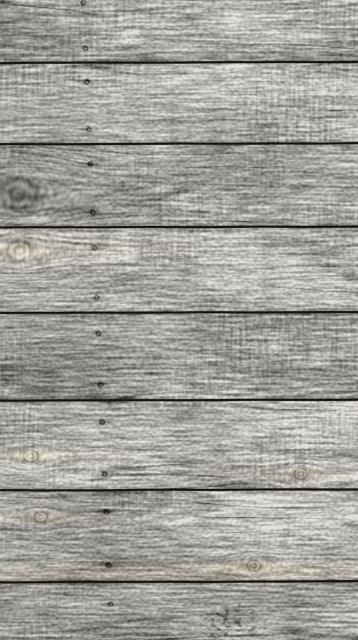
This texture is drawn by a Shadertoy shader. Its source:

```glsl
const vec3 GAP_COLOR = vec3(0.08, 0.065, 0.055);
const vec3 GREY_TINT = vec3(0.009, 0.0, -0.018);
const vec3 TAN_TINT = vec3(0.1, 0.07, 0.01);
// Gap height from the top: start + step * i + growth * i * i
const float GAP_START = 0.0977;
const float GAP_STEP = 0.1252;
const float GAP_GROWTH = 0.00167;

vec2 gradientAt(vec2 cell) {
    float angle = 6.2832 * fract(sin(dot(cell, vec2(127.1, 311.7))) * 43758.5);
    return vec2(cos(angle), sin(angle));
}

float gradientNoise(vec2 p) {
    vec2 i = floor(p), f = fract(p);
    vec2 u = f * f * f * (f * (f * 6.0 - 15.0) + 10.0);
    vec2 e = vec2(1.0, 0.0);
    float low = mix(dot(gradientAt(i), f), dot(gradientAt(i + e), f - e), u.x);
    float high = mix(dot(gradientAt(i + e.yx), f - e.yx), dot(gradientAt(i + 1.0), f - 1.0), u.x);
    return mix(low, high, u.y);
}

// Fractional plank index at a height measured from the top
float plankCoord(float y) {
    float disc = GAP_STEP * GAP_STEP + 4.0 * GAP_GROWTH * (y - GAP_START);
    return (sqrt(max(disc, 0.0)) - GAP_STEP) / (2.0 * GAP_GROWTH) + 1.0;
}

// x: grain displacement, y: tone change, z: warm stain
vec3 knot(vec2 d, float radius) {
    vec2 q = d / (radius * vec2(2.6, 1.5));
    float halo = exp(-0.5 * dot(q, q));
    float dist = length(d / vec2(1.25, 1.0)) / radius;
    float core = 1.0 - smoothstep(0.4, 1.0, dist);
    float rim = exp(-pow((dist - 0.95) * 5.0, 2.0));
    float rings = sin(dist * 13.0) * exp(-0.35 * dist * dist);
    float streak = exp(-abs(d.y) / (radius * 0.7) - abs(d.x) / (radius * 6.0));
    return vec3(-0.7 * d.y * halo, 0.06 * rings - 0.13 * core - 0.15 * rim, streak);
}

// Weathered wood tone; long thin fibres run along x
float woodTone(vec2 p) {
    float broad = gradientNoise(p * vec2(4.0, 13.0));
    float coarse = gradientNoise(p * vec2(6.0, 77.0));
    float fibre = gradientNoise(p * vec2(12.0, 187.0));
    float fine = gradientNoise(p * vec2(31.0, 247.0) + 5.3);
    float speckle = gradientNoise(p * vec2(151.0, 239.0) + 9.1);
    float figure = sin(44.0 * gradientNoise(p * vec2(1.7, 16.0) + 2.1));
    float figureMask = smoothstep(-0.05, 0.35, gradientNoise(p * vec2(3.1, 11.0) + 8.7));
    float fibres = 0.1 * coarse + 0.2 * fibre + 0.22 * fine + 0.18 * speckle;
    return 0.17 * broad + fibres + 0.06 * figure * figureMask;
}

float cracks(vec2 p) {
    float line = 1.0 - smoothstep(0.0, 0.055, abs(gradientNoise(p * vec2(2.6, 29.0))));
    return line * smoothstep(0.05, 0.35, gradientNoise(p * vec2(3.1, 13.0) + 4.4));
}

// Faint vertical blade marks, present in patches
float sawMarks(vec2 p) {
    float marks = gradientNoise(p * vec2(213.0, 23.0));
    return marks * smoothstep(-0.2, 0.35, gradientNoise(p * vec2(5.0, 9.0) + 1.7));
}

// x: dark rim and stain, y: bright head
vec2 nail(vec2 d, float px) {
    float r = length(d);
    float rim = 1.0 - smoothstep(0.0044 - px, 0.0044 + px, r);
    float head = 1.0 - smoothstep(0.0018 - px, 0.0018 + px, length(d - vec2(0.0005)));
    vec2 s = d / vec2(0.015, 0.004);
    return vec2(0.3 * rim + 0.14 * exp(-dot(s, s)), 0.28 * head);
}

// Dark flecks fading out from a centre
float wornSpots(vec2 p, vec2 center) {
    float fleck = smoothstep(0.08, 0.3, gradientNoise(p * vec2(95.0, 125.0)));
    return fleck * (1.0 - smoothstep(0.02, 0.05, length((p - center) * vec2(0.9, 1.2))));
}

void mainImage(out vec4 fragColor, in vec2 fragCoord) {
    float px = 1.0 / iResolution.y;
    float aspect = iResolution.x * px;
    vec2 p = vec2(fragCoord.x, iResolution.y - fragCoord.y) * px;

    // Plank layout with slightly uneven edges
    float wobble = 0.0008 * gradientNoise(p * vec2(11.0, 6.0));
    float slot = plankCoord(p.y + wobble + 0.0015 * (p.x / aspect - 0.5));
    float plank = floor(slot), f = fract(slot);
    float height = GAP_STEP + GAP_GROWTH * (2.0 * plank - 1.0);
    float edge = min(f, 1.0 - f) * height;

    // Knots: a shrinking set on the left, a wandering set on the lower right
    float leftY = fract(0.6 + 0.673 * (plank - 2.0));
    float leftX = aspect * (0.05 + 0.004 * (plank - 2.0) * (plank - 2.0));
    float rightX = aspect * (0.6 + 0.25 * cos((plank - 5.2) * 1.4));
    float hasLeft = step(1.5, plank) * step(leftY, 0.9);
    float hasRight = step(4.5, plank);
    vec3 knots = hasLeft * knot(vec2(p.x - leftX, (f - leftY) * height), 0.008 + 0.018 * exp2(2.0 - plank))
        + hasRight * knot(vec2(p.x - rightX, (f - 0.83) * height), 0.0095);

    // Planks alternate between pale and dark, more slowly further down
    float j = plank - 1.0;
    float tone = 0.648 + 0.042 * cos((3.66 - 0.174 * j) * j);
    vec2 grain = vec2(p.x + plank * 3.7, p.y + knots.x);
    tone += woodTone(grain) + knots.y - 0.22 * cracks(grain);
    tone += 0.14 * sawMarks(vec2(grain.x, p.y));
    tone -= 0.2 * wornSpots(p, vec2(0.65 * aspect, 0.975));
    tone *= mix(0.94, 1.03, smoothstep(0.0, 0.5, p.x / aspect));

    // Two nails per plank along a slightly leaning line
    for (int n = 0; n < 2; n++) {
        float nailY = 0.24 + 0.58 * float(n);
        vec2 mark = nail(vec2(p.x - 0.13 - 0.045 * p.y, (f - nailY) * height), px);
        tone += mark.y - mark.x;
    }

    // Edge shading, warm stains on the lower planks and dark gaps
    tone -= 0.2 * exp(-edge / 0.0025);
    float band = exp(-pow((f - 0.89) * 13.0, 2.0)) * step(5.5, plank) * step(plank, 6.5);
    float stain = knots.z * step(2.5, plank) + 0.45 * band;
    vec3 color = clamp(tone, 0.12, 0.88) + GREY_TINT + TAN_TINT * min(stain, 1.0);
    float gap = 1.0 - smoothstep(0.0013 - 0.5 * px, 0.0013 + px, edge);
    fragColor = vec4(mix(color, GAP_COLOR, gap), 1.0);
}
```
